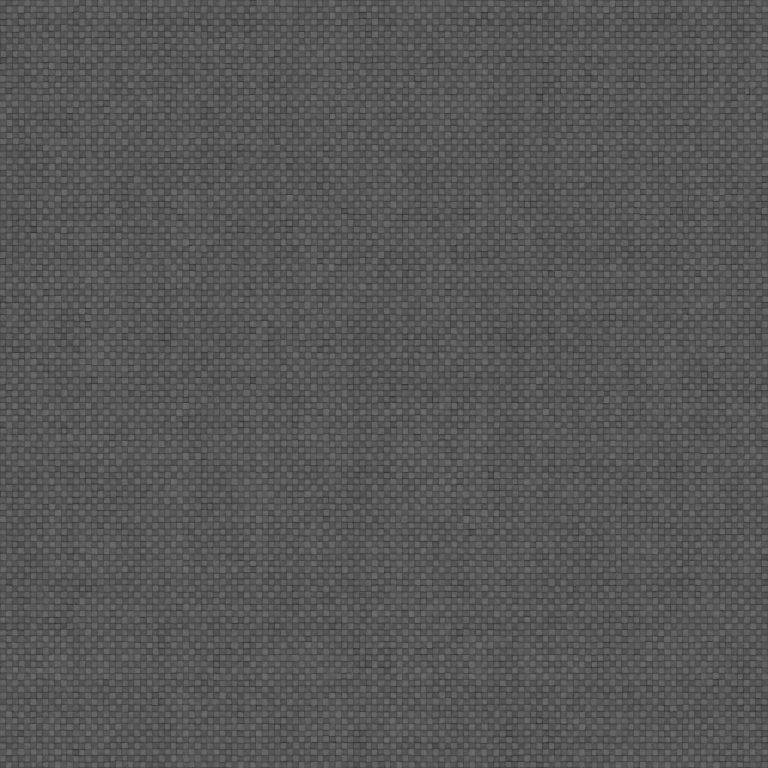
Give the GLSL for this texture, as a WebGL 1 fragment shader.

```glsl
precision highp float;
// Grey plain-weave cloth: a checkerboard of light warp floats and darker weft
// floats, each a soft rounded box over shadowed seams. Noise bends the yarns,
// varies each crossing, streaks the threads and mottles the whole cloth.

uniform vec2 u_resolution;

const vec2 THREADS = vec2(126.0, 122.0);      // yarns across and down
const vec3 SEAM_COLOR = vec3(0.275);
const vec3 WEFT_COLOR = vec3(0.330);
const vec3 WARP_COLOR = vec3(0.388);
const vec2 WARP_HALF_SIZE = vec2(0.47, 0.45); // in thread widths
const vec2 WEFT_HALF_SIZE = vec2(0.55, 0.42);
const float CORNER_RADIUS = 0.22;
const float EDGE_SOFTNESS = 0.14;
const float YARN_WOBBLE = 0.10;
const float CELL_VARIATION = 0.026;
const float STREAK_VARIATION = 0.012;
const float FIBRE_VARIATION = 0.045;
const float MOTTLE_VARIATION = 0.012;

float hash(vec2 p) {
  vec3 q = fract(vec3(p.xyx) * 0.1031);
  q += dot(q, q.yzx + 33.33);
  return fract((q.x + q.y) * q.z);
}

float valueNoise(vec2 p) {
  vec2 cell = floor(p);
  vec2 f = fract(p);
  f = f * f * (3.0 - 2.0 * f);
  float bottom = mix(hash(cell), hash(cell + vec2(1.0, 0.0)), f.x);
  float top = mix(hash(cell + vec2(0.0, 1.0)), hash(cell + vec2(1.0)), f.x);
  return mix(bottom, top, f.y);
}

float signedNoise(vec2 p) {
  return 2.0 * valueNoise(p) - 1.0;
}

float roundedBox(vec2 p, vec2 halfSize, float radius) {
  vec2 d = abs(p) - halfSize + radius;
  return length(max(d, 0.0)) + min(max(d.x, d.y), 0.0) - radius;
}

void main() {
  vec2 uv = gl_FragCoord.xy / u_resolution;
  vec2 yarn = uv * THREADS;

  // Slightly uneven yarn paths
  yarn += YARN_WOBBLE * vec2(signedNoise(yarn * vec2(0.9, 0.3)),
                             signedNoise(yarn * vec2(0.3, 0.9) + 71.0));
  vec2 cell = floor(yarn);
  vec2 local = fract(yarn) - 0.5;
  float warpOnTop = mod(cell.x + cell.y, 2.0);

  // Visible float at this crossing
  vec2 halfSize = mix(WEFT_HALF_SIZE, WARP_HALF_SIZE, warpOnTop);
  halfSize += 0.08 * (hash(cell + 13.0) - 0.5);
  vec2 pixel = THREADS / u_resolution;
  float softness = max(EDGE_SOFTNESS, 0.6 * max(pixel.x, pixel.y));
  float edge = roundedBox(local, halfSize, CORNER_RADIUS);
  float coverage = 1.0 - smoothstep(-softness, softness, edge);

  // Rounded yarn shading and occasional deeper seams
  vec3 yarnColor = mix(WEFT_COLOR, WARP_COLOR, warpOnTop);
  yarnColor += 0.016 * (0.5 - 4.0 * dot(local, local));
  float deepSeam = smoothstep(0.65, 1.0, hash(cell + 47.0));
  vec3 color = mix(SEAM_COLOR - 0.05 * deepSeam, yarnColor, coverage);

  // Wear: single crossings, whole threads, fine fibres and broad mottling
  float variation = CELL_VARIATION * (hash(cell) - 0.5);
  variation += STREAK_VARIATION * (hash(vec2(cell.x, 5.0)) - 0.5);
  variation += STREAK_VARIATION * (hash(vec2(9.0, cell.y)) - 0.5);
  variation += FIBRE_VARIATION * (valueNoise(yarn * 3.3 + 29.0) - 0.5);
  variation += MOTTLE_VARIATION * (valueNoise(uv * vec2(24.0, 14.0)) - 0.5);

  gl_FragColor = vec4(color + variation, 1.0);
}
```
